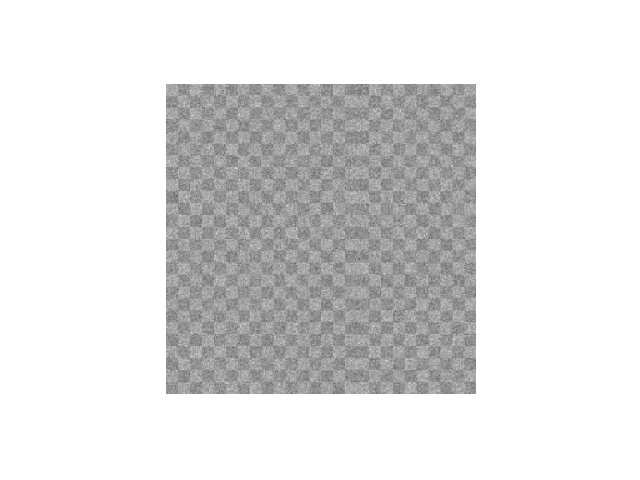
Give the GLSL for this pattern, as a Shadertoy shader.

```glsl
// A grainy grey checkerboard cloth, 26 by 26 squares with one column slip, on a white ground.
#define SIDE (31.0 / 48.0)          // swatch side, in canvas heights
#define CENTRE vec2(1.0 / 384.0)    // swatch centre, from the canvas centre
#define SQUARES 26.0                // squares across and down
#define SLIP_COLUMN 16.0            // the checker flips from this column on
#define GRAINS 248.0                // grains across and down
#define DARK_TONE 0.562
#define LIGHT_TONE 0.648
#define GRAIN_DEPTH 0.125
#define SQUARE_WEAR 0.018
#define FLECK_RATE 0.025
#define FLECK_DEPTH 0.09
#define TINT_DEPTH 0.016

const vec3 GROUND = vec3(1.0);

// Integer hash: four values in 0..1 for each wrapped lattice cell
vec4 hash4(vec2 cell, float period, uint seed) {
    uvec2 c = uvec2(mod(cell, period));
    uint h = c.x + c.y * 1021u + seed * 7919u;
    vec4 r;
    for (int i = 0; i < 4; i++) {
        h = h * 747796405u + 2891336453u;
        uint w = ((h >> ((h >> 28u) + 4u)) ^ h) * 277803737u;
        w = (w >> 22u) ^ w;
        r[i] = float(w >> 8u) / 16777216.0;
        h ^= w;
    }
    return r;
}

// 1 on light squares, 0 on dark ones
float checker(vec2 square) {
    float slip = step(SLIP_COLUMN, square.x);
    return mod(square.x + square.y + slip, 2.0);
}

vec3 cloth(vec2 uv) {
    vec2 square = floor(uv * SQUARES);
    vec4 wear = hash4(square, SQUARES, 1u);
    vec4 grain = hash4(floor(uv * GRAINS), GRAINS, 2u);

    // Square tone, slightly uneven, then the triangular grain
    float tone = mix(DARK_TONE, LIGHT_TONE, checker(square));
    tone += SQUARE_WEAR * (wear.x + wear.y - 1.0);
    tone += GRAIN_DEPTH * (grain.x + grain.y - 1.0);

    // Sparse pale and dark flecks
    float fleck = step(1.0 - FLECK_RATE, grain.z) - step(grain.z, FLECK_RATE);
    tone += FLECK_DEPTH * fleck;

    // Cool shadows, warm highlights, faint colour scatter
    float warmth = clamp((tone - 0.63) * 0.12, -0.012, 0.012);
    vec3 tint = vec3(0.3, 0.25, -1.0) * warmth;
    tint += vec3(1.0, 0.0, -1.0) * TINT_DEPTH * (grain.w - 0.5);
    return vec3(tone) + tint;
}

vec3 scene(vec2 p) {
    vec2 uv = (p - CENTRE) / SIDE + 0.5;
    bool inside = all(greaterThanEqual(uv, vec2(0.0))) && all(lessThan(uv, vec2(1.0)));
    return inside ? cloth(uv) : GROUND;
}

void mainImage(out vec4 fragColor, in vec2 fragCoord) {
    // Average a 2 by 2 grid of samples to smooth every edge
    vec3 sum = vec3(0.0);
    for (int i = 0; i < 4; i++) {
        vec2 jitter = vec2(i & 1, i >> 1) * 0.5 - 0.25;
        sum += scene((fragCoord + jitter - 0.5 * iResolution.xy) / iResolution.y);
    }
    fragColor = vec4(sum * 0.25, 1.0);
}
```
